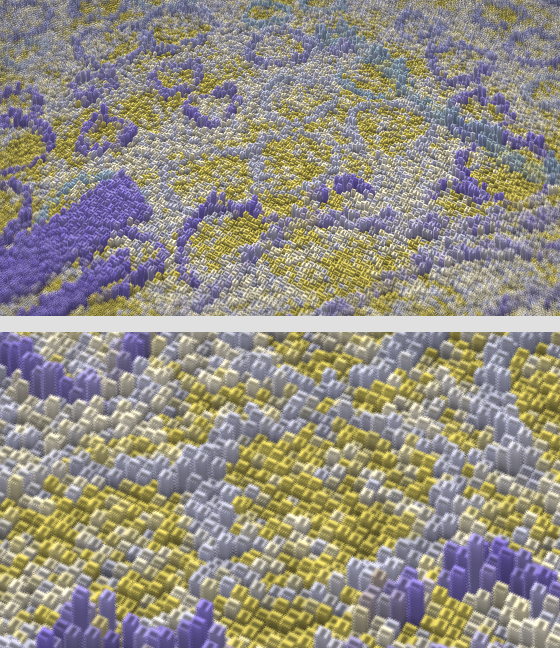
Top: the whole. Bottom: its middle third, enlarged.
Reproduce this background procedurally as a Shadertoy shader.

```glsl
const float BLOCK_SIZE = 0.0135;
const float MAX_HEIGHT = 0.085;
const int MARCH_STEPS = 26;
const float HORIZON = 2.5;
const float CENTER_X = 0.89;

const vec3 YELLOW = vec3(0.81, 0.75, 0.36);
const vec3 CREAM = vec3(0.89, 0.86, 0.75);
const vec3 LAVENDER = vec3(0.75, 0.75, 0.82);
const vec3 PURPLE = vec3(0.53, 0.46, 0.83);
const vec3 TEAL = vec3(0.58, 0.70, 0.77);

struct Block { float height; vec3 tint; };

float hash(vec2 p) {
    return fract(sin(dot(p, vec2(127.1, 311.7))) * 43758.55);
}

mat2 turn(float angle) {
    float c = cos(angle), s = sin(angle);
    return mat2(c, s, -s, c);
}

vec2 toGround(vec2 p) {
    return vec2((p.x - CENTER_X) * 2.0, 5.0) / (HORIZON - p.y);
}

vec2 toScreen(vec2 g) {
    float depth = 5.0 / g.y;
    return vec2(g.x * depth * 0.5 + CENTER_X, HORIZON - depth);
}

float layeredSines(vec2 p) {
    return 0.4 * sin(p.x * 8.0 + 2.0 * sin(p.y * 6.0))
         + 0.3 * sin(p.y * 19.0 - p.x * 11.0 + 1.7)
         + 0.3 * sin(p.x * 37.0 + 2.0 * sin(p.y * 33.0));
}

float band(float offset, float halfWidth) {
    return 1.0 - smoothstep(halfWidth * 0.8, halfWidth, abs(offset));
}

// Cellular craters: wall strength, interior, identity
vec3 craters(vec2 g) {
    vec2 q = turn(-0.28) * g / vec2(0.31, 0.25);
    vec2 base = floor(q);
    vec3 found = vec3(0.0);
    for (int j = -1; j <= 1; j++)
    for (int i = -1; i <= 1; i++) {
        vec2 c = base + vec2(i, j);
        float id = hash(c + 3.3);
        vec2 jitter = vec2(hash(c), hash(c + 17.0)) - 0.5;
        vec2 d = q - c - 0.5 - 0.4 * jitter;
        float angle = atan(d.y, d.x);
        float radius = mix(0.22, 0.48, hash(c + 7.0));
        float edge = length(d) - radius - 0.03 * sin(angle * 3.0 + id * 20.0);
        float wall = exp(-edge * edge * 270.0);
        wall *= 0.78 + 0.22 * sin(angle * 2.0 + id * 40.0);
        if (wall > found.x) found.xz = vec2(wall, id);
        found.y = max(found.y, 1.0 - smoothstep(-0.08, 0.0, edge));
    }
    return found;
}

// Broad diagonal slabs in the near left corner
float slabs(vec2 s) {
    float along = dot(s, vec2(0.85, 0.53));
    float across = dot(s, vec2(-0.53, 0.85));
    float wide = band(across - 0.078, 0.085) * (1.0 - smoothstep(0.55, 0.58, along));
    float thin = band(across + 0.085, 0.035) * (1.0 - smoothstep(0.41, 0.44, along));
    return max(wide, thin);
}

// Long curved ridges sweeping to the right
float ridges(vec2 s) {
    float strength = 0.0;
    for (int i = 0; i < 3; i++) {
        float n = float(i);
        float rise = smoothstep(0.55 + 0.32 * n, 1.0 + 0.42 * n, s.x);
        float curve = 0.02 - 0.10 * n + 0.26 * rise + 0.015 * sin(s.x * 8.0 + n);
        strength = max(strength, band(s.y - curve, 0.027) * smoothstep(0.5, 0.6, s.x));
    }
    return strength;
}

float channel(vec2 s) {
    float curve = 0.84 - 0.40 * smoothstep(1.05, 1.72, s.x) + 0.025 * sin(s.x * 13.0);
    return band(s.y - curve, 0.028) * smoothstep(0.95, 1.05, s.x);
}

Block terrain(vec2 cell) {
    vec2 g = (cell + 0.5) * BLOCK_SIZE * turn(0.5);
    float grain = hash(cell), tone = hash(cell + 41.0);
    vec2 ragged = vec2(tone, hash(cell + 23.0)) - 0.5;
    vec2 s = toScreen(g) + 0.02 * ragged;
    float sines = layeredSines(g);
    float breaks = 0.75 + 0.35 * sin(g.x * 43.0 + 3.0 * sin(g.y * 29.0));
    float slab = slabs(s), ridge = ridges(s) * breaks, stream = channel(s) * breaks;
    float openGround = smoothstep(0.0, 0.08, s.y - 0.3 * smoothstep(0.6, 1.0, s.x));
    vec3 crater = craters(g + 0.018 * ragged);
    crater.xy *= openGround * vec2(1.0 - slab, 1.0);
    float far = smoothstep(0.5, 0.95, s.y);

    // Mottled floor with raised pale rubble
    float mottling = sines + 0.3 * crater.y + 1.3 * (tone - 0.5) - 0.25 * far;
    float yellowness = smoothstep(-0.1, 0.5, mottling);
    float coolness = smoothstep(0.5, 0.9, hash(cell + 5.0) + 0.2 * far - 0.15 * sines);
    vec3 tint = mix(mix(CREAM, LAVENDER, coolness), YELLOW, yellowness);
    float height = 0.002 + 0.011 * grain + 0.010 * (1.0 - yellowness) * tone;

    // Raised, broken walls
    float violet = step(0.42, crater.z) * (1.0 - 0.65 * far);
    vec3 paleWall = mix(LAVENDER, TEAL, step(crater.z, 0.25) * 0.9);
    vec3 wallTint = mix(mix(paleWall, TEAL, far * 0.5), PURPLE, violet);
    wallTint = mix(wallTint, LAVENDER, tone * 0.5);
    tint = mix(tint, wallTint, smoothstep(0.3, 0.6, crater.x));
    height += crater.x * mix(0.020, 0.048, violet) * breaks * (0.6 + 0.6 * grain);
    tint = mix(tint, mix(TEAL, LAVENDER, tone * 0.6), min(stream, 0.9));
    height += stream * 0.016 * (0.4 + grain);
    tint = mix(tint, mix(PURPLE, LAVENDER, 0.25 + tone * 0.75), min(ridge, 0.9));
    height += ridge * 0.024 * (0.5 + 0.7 * grain);
    tint = mix(tint, mix(PURPLE, LAVENDER, tone * 0.25), slab);
    height += slab * 0.028 * (0.7 + 0.5 * grain);
    return Block(min(height, MAX_HEIGHT), tint * (0.85 + 0.26 * grain));
}

// Descend toward the floor until a block covers the sight line
vec3 render(vec2 p) {
    vec2 previous = vec2(-1000.0);
    vec3 color = YELLOW * 0.5;
    for (int i = 0; i <= MARCH_STEPS; i++) {
        float level = MAX_HEIGHT * (1.0 - float(i) / float(MARCH_STEPS));
        vec2 q = turn(0.5) * toGround(p - vec2(0.0, level)) / BLOCK_SIZE;
        vec2 cell = floor(q);
        Block block = terrain(cell);
        if (block.height >= level) {
            vec2 f = q - cell;
            vec2 rim = abs(f - 0.5);
            float slot = mix(rim.x, rim.y, step(0.5, hash(cell + 9.0)));
            float hollow = 1.0 - smoothstep(0.14, 0.26, slot);
            hollow *= 1.0 - smoothstep(0.32, 0.44, max(rim.x, rim.y));
            float top = 1.08 - 0.5 * hollow;
            float side = mix(0.46, 0.76, step(f.x, f.y));
            side += 0.2 * exp(-(block.height - level) * 90.0);
            side *= mix(0.7, 1.0, smoothstep(0.0, 0.014, level));
            bool onTop = all(equal(cell, previous));
            color = block.tint * (onTop ? vec3(top) : side * vec3(0.98, 0.98, 1.03));
            break;
        }
        previous = cell;
    }
    return color;
}

void mainImage(out vec4 fragColor, in vec2 fragCoord) {
    vec2 p = fragCoord / iResolution.y;
    vec2 fromCenter = fragCoord / iResolution.xy - 0.5;
    float blur = 0.0009 + 0.003 * smoothstep(0.35, 0.7, length(fromCenter));

    // Four samples soften edges and defocus the corners
    vec3 color = vec3(0.0);
    for (int k = 0; k < 4; k++) {
        vec2 offset = vec2(k % 2, k / 2) * 2.0 - 1.0;
        color += 0.25 * render(p + turn(0.3) * offset * blur);
    }
    color *= 1.05 - 0.3 * dot(fromCenter, fromCenter);
    fragColor = vec4(color, 1.0);
}
```
